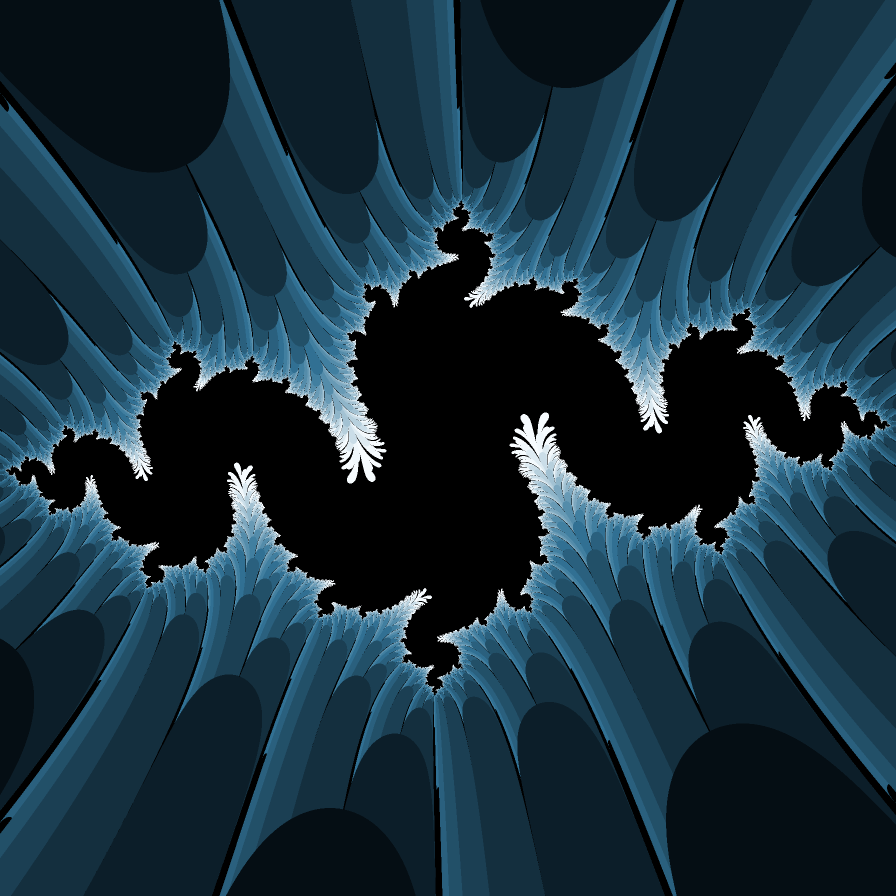
This background is drawn by a WebGL 2 fragment shader. Its source:

```glsl
#version 300 es
precision highp float;
// Dragon-like Julia set in black, with banded blue rays around it.

uniform vec2 u_resolution;
out vec4 fragColor;

const float MAX_STEPS = 21.0;

// Steps until the orbit drops below a horizontal line; 0 if it never does.
float escapeSteps(vec2 z) {
  for (float n = 1.0; n <= MAX_STEPS; n++) {
    z = vec2(z.x * z.x - z.y * z.y, 2.0 * z.x * z.y) + vec2(-0.8, -0.156);
    if (z.y < -25.0) return n;
    // Orbits that overflow above the line count as trapped.
    if (!(abs(z.x) < 1e37)) break;
  }
  return 0.0;
}

// Night blue to steel blue, then on to white near the set.
vec3 bandColor(float steps) {
  if (steps < 0.5) return vec3(0.0);
  vec3 steelBlue = vec3(0.20, 0.46, 0.60);
  vec3 color = mix(vec3(0.0, 0.01, 0.02), steelBlue, clamp((steps - 2.3) / 7.0, 0.0, 1.0));
  return mix(color, vec3(0.97, 0.99, 1.0), clamp((steps - 9.3) / 10.0, 0.0, 1.0));
}

void main() {
  float side = min(u_resolution.x, u_resolution.y);
  vec3 color = vec3(0.0);

  // Four samples per pixel smooth the edges.
  for (int i = 0; i < 4; i++) {
    vec2 offset = vec2(i % 2, i / 2) * 0.5 - 0.25;
    vec2 p = (gl_FragCoord.xy + offset - 0.5 * u_resolution) / side;
    color += 0.25 * bandColor(escapeSteps(p * 3.09));
  }
  fragColor = vec4(color, 1.0);
}
```
